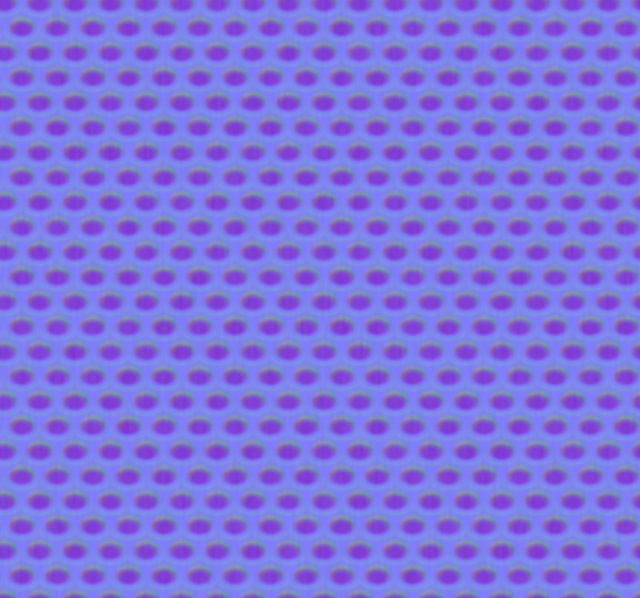
Write a WebGL 1 fragment shader that draws this texture map.

```glsl
precision highp float;

uniform vec2 u_resolution;

const vec2 GRID = vec2(18.0, 24.0);      // dimples across, rows down
const vec2 PHASE = vec2(0.11, -0.07);    // lattice origin, in cells
const float ROW_HEIGHT = 0.7;            // row spacing relative to column width
const vec2 STREAKS = vec2(216.0, 36.0);  // wear lattice over the whole tile

const vec3 FLAT_COLOR = vec3(0.50, 0.49, 0.98);
const vec3 CORE_SHIFT = vec3(0.0, -0.24, -0.14);
const vec3 HALO_SHIFT = vec3(-0.012, 0.075, -0.085);

float hash(vec2 p) {
  return fract(sin(dot(p, vec2(127.1, 311.7))) * 43758.5453);
}

// Value noise that wraps after the given number of lattice cells.
float wrappedNoise(vec2 p, vec2 period) {
  vec2 i = floor(p);
  vec2 f = fract(p);
  f = f * f * (3.0 - 2.0 * f);
  vec2 a = mod(i, period);
  vec2 b = mod(i + 1.0, period);
  float low = mix(hash(a), hash(vec2(b.x, a.y)), f.x);
  float high = mix(hash(vec2(a.x, b.y)), hash(b), f.x);
  return mix(low, high, f.y);
}

float bell(float x, float width) {
  float t = x / width;
  return exp(-t * t);
}

// Dome distance: tall half ellipse above the base line, shallow one below.
float domeDistance(vec2 p, float halfWidth, float top, float bottom) {
  return length(vec2(p.x / halfWidth, p.y / (p.y > 0.0 ? top : bottom)));
}

// Colour change caused by one dimple; p is measured from its centre.
vec3 dimpleShift(vec2 p, float strength) {
  vec2 base = p + vec2(0.0, 0.1);

  // Violet floor
  float core = 1.0 - smoothstep(0.42, 1.12, domeDistance(base, 0.345, 0.30, 0.205));

  // Upper lip: pink on the left, grey-green on top, teal on the right
  float d = domeDistance(base, 0.32, 0.33, 0.19);
  float rim = bell(d - 0.96, 0.27) * smoothstep(-0.25, 0.1, p.y);
  float lift = mix(-0.03, 0.1, smoothstep(0.0, 0.22, p.y));
  vec3 rimShift = vec3(-0.005 - 0.27 * p.x, lift + 0.1 * p.x, -0.29);

  // Pale crescent below
  float halo = bell(d - 1.52, 0.3) * (1.0 - smoothstep(-0.36, 0.05, p.y));

  return strength * (CORE_SHIFT * core + rimShift * rim) + HALO_SHIFT * halo;
}

// Sums the dimples of the nearest three staggered rows.
vec3 dimpleField(vec2 cell) {
  vec3 shift = vec3(0.0);
  float nearestRow = floor(cell.y + 0.5);
  for (int j = -1; j <= 1; j++) {
    float row = nearestRow + float(j);
    float x = cell.x - 0.5 * mod(row, 2.0);
    float column = floor(x + 0.5);
    vec2 id = mod(vec2(column, row), GRID);
    float strength = mix(0.97, 1.05, hash(id + 3.7));
    vec2 p = vec2(x - column, (cell.y - row) * ROW_HEIGHT);
    shift += dimpleShift(p, strength);
  }
  return shift;
}

void main() {
  vec2 uv = gl_FragCoord.xy / u_resolution;
  vec3 shift = dimpleField(uv * GRID - PHASE);

  // Fine vertical streaks, stronger inside the dimples
  float streak = wrappedNoise(uv * STREAKS, STREAKS) - 0.5;
  float wear = streak * (0.018 + 0.075 * length(shift));
  vec3 color = FLAT_COLOR + shift + wear * vec3(0.6, 1.0, 0.5);

  gl_FragColor = vec4(clamp(color, 0.0, 1.0), 1.0);
}
```
